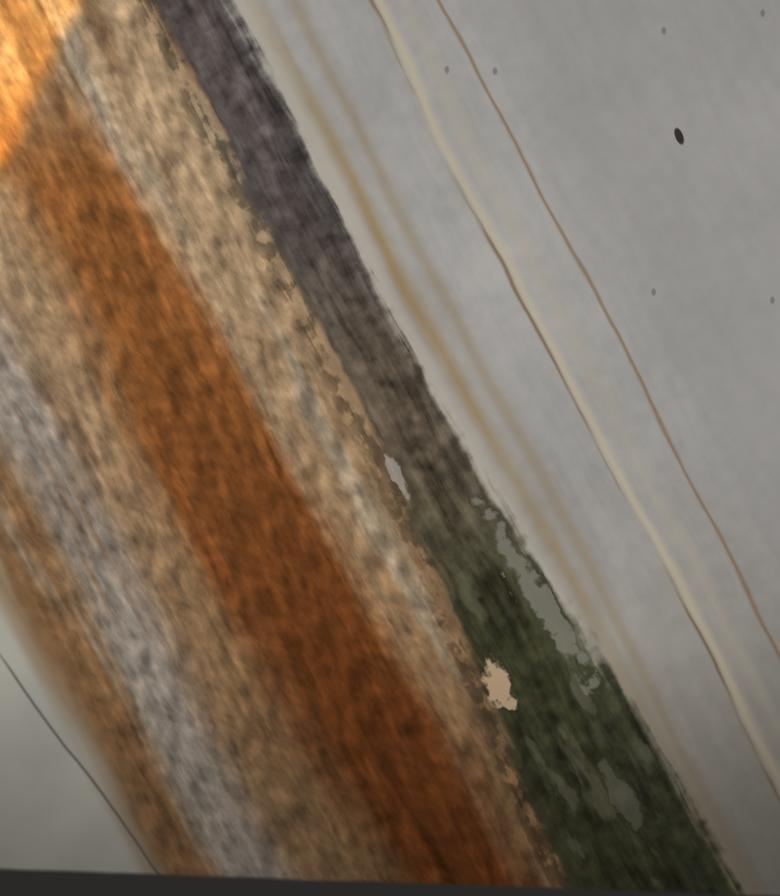
Reproduce this texture procedurally as a Shadertoy shader.

```glsl
// Weathered stone with slanted mineral stains: rust, tan, a dark mossy seam and pale grey.
// Bands are soft steps across a sheared coordinate, broken up by stretched noise;
// embossed noise gives the rough relief, and broad gradients give the light.

float hash(vec2 p) {
    return fract(sin(dot(p, vec2(127.1, 311.7))) * 43758.5453);
}

float noise(vec2 p) {
    vec2 i = floor(p), f = fract(p);
    f = f * f * (3.0 - 2.0 * f);
    return mix(mix(hash(i), hash(i + vec2(1, 0)), f.x),
               mix(hash(i + vec2(0, 1)), hash(i + vec2(1, 1)), f.x), f.y);
}

float fbm(vec2 p) {
    float sum = 0.0, amp = 0.5;
    for (int i = 0; i < 5; i++) {
        sum += amp * noise(p);
        p = mat2(1.6, 1.2, -1.2, 1.6) * p + 7.3;
        amp *= 0.5;
    }
    return sum;
}

// Noise drawn out along the stains
float streaks(vec2 q, float across, float along) {
    vec2 p = q * vec2(across, along);
    return 0.5 * noise(p) + 0.3 * noise(p * 2.1 + 3.7) + 0.2 * noise(p * 4.3 + 9.1);
}

float band(float s, float a, float b, float soft) {
    return smoothstep(a - soft, a + soft, s) - smoothstep(b - soft, b + soft, s);
}

float vein(float s, float center, float width) {
    float d = (s - center) / width;
    return exp(-d * d);
}

float patchMask(vec2 p, vec2 center, vec2 size, float slope, float rough) {
    vec2 d = p - center;
    d.x -= slope * d.y;
    return 1.0 - smoothstep(0.7, 1.1, length(d / size) + rough);
}

void mainImage(out vec4 fragColor, in vec2 fragCoord) {
    // Height units, y running down; s measures across the slanted stains
    vec2 p = vec2(fragCoord.x, iResolution.y - fragCoord.y) / iResolution.y;
    float y = p.y;
    float s0 = p.x - 0.52 * y;
    float cloud = fbm(p * 7.0);
    float grit = fbm(p * 75.0) - 0.48;
    float s = s0 + 0.022 * (fbm(vec2(s0 * 14.0, y * 6.0)) - 0.48);
    vec2 q = vec2(s, y);
    float fine = streaks(q, 95.0, 9.0) - 0.5;
    float broad = streaks(q, 34.0, 3.5) - 0.5;
    float ragged = s + 0.012 * grit + 0.02 * fine;

    // Tan field with blue-grey washes and a brown lower margin
    vec3 col = mix(vec3(0.64, 0.54, 0.42), vec3(0.48, 0.37, 0.26), smoothstep(0.1, 0.95, y));
    col = mix(col, vec3(0.53, 0.51, 0.49), 0.75 * band(s + 0.05 * broad, -0.26, -0.185, 0.025));
    col = mix(col, vec3(0.60, 0.57, 0.52), 0.6 * band(s + 0.04 * broad, 0.025, 0.06, 0.012) * (1.0 - smoothstep(0.12, 0.35, y)));
    col = mix(col, vec3(0.44, 0.32, 0.21), 0.7 * band(s + 0.05 * broad, -0.335, -0.265, 0.02));
    col = mix(col, vec3(0.58, 0.54, 0.47), 0.6 * smoothstep(0.05, 0.3, broad));
    col = mix(col, vec3(0.43, 0.31, 0.20), 0.5 * smoothstep(0.05, 0.3, -broad));

    // Rust stain, deepest near its right side
    float rust = smoothstep(-0.15, -0.06, s + 0.09 * broad - 0.03 * smoothstep(0.8, 1.0, y));
    rust *= 1.0 - smoothstep(-0.02, 0.025, ragged - 0.03 - 0.045 * y);
    rust *= smoothstep(0.04, 0.22, y);
    vec3 rustColor = mix(vec3(0.55, 0.34, 0.17), vec3(0.35, 0.18, 0.075), smoothstep(0.15, 0.9, y));
    col = mix(col, rustColor * (1.0 + 0.35 * broad), 0.92 * rust);

    // Embossed relief on the rough side
    vec2 r = vec2(s * 75.0, y * 42.0);
    float relief = fbm(r + vec2(0.35, 0.4)) - fbm(r);
    float rough = band(s, -0.32, 0.17, 0.02);
    col *= 1.0 + rough * (0.65 * relief + 0.22 * fine + 0.2 * grit);

    // Pale lower left corner with its crack
    vec3 chalk = vec3(0.60, 0.59, 0.55) * (0.88 + 0.25 * cloud);
    col = mix(col, chalk, 1.0 - smoothstep(-0.365, -0.315, s + 0.03 * broad));
    float crack = vein(p.x - 0.74 * (y - 0.735), 0.012 * (cloud - 0.5), 0.0022);
    col = mix(col, vec3(0.28, 0.27, 0.25), 0.6 * crack * smoothstep(0.7, 0.76, y));

    // Smooth grey stone on the right
    vec3 grey = mix(vec3(0.61, 0.60, 0.585), vec3(0.52, 0.50, 0.46), smoothstep(0.45, 1.0, y));
    grey *= 0.92 + 0.17 * cloud + 0.06 * fine + 0.08 * grit;
    grey = mix(grey, vec3(0.52, 0.51, 0.50), 0.45 * smoothstep(0.47, 0.6, s + 0.1 * broad));
    grey = mix(grey, vec3(0.67, 0.64, 0.58), 0.7 * band(s + 0.03 * broad, 0.24, 0.275, 0.012));
    grey = mix(grey, vec3(0.55, 0.44, 0.27), (0.5 + broad) * vein(s, 0.286 + 0.015 * y, 0.011));
    grey = mix(grey, vec3(0.53, 0.45, 0.33), 0.4 * vein(s, 0.325, 0.009));
    grey = mix(grey, vec3(0.71, 0.66, 0.57), 0.75 * vein(s, 0.417, 0.007));
    grey = mix(grey, vec3(0.43, 0.35, 0.26), 0.75 * vein(s, 0.409, 0.0025) * smoothstep(-0.2, 0.2, broad + fine));
    grey = mix(grey, vec3(0.66, 0.62, 0.55), 0.4 * vein(s, 0.445, 0.009));
    grey = mix(grey, vec3(0.47, 0.37, 0.27), 0.65 * vein(s, 0.49, 0.0024));
    col = mix(col, grey, smoothstep(0.22, 0.245, ragged));

    // Dark seam: charcoal above, moss below, wider toward the foot
    float leftEdge = 0.169 - 0.045 * smoothstep(0.5, 0.95, y);
    float rightEdge = 0.253 + 0.05 * smoothstep(0.4, 1.0, y);
    vec3 seam = mix(vec3(0.29, 0.265, 0.26), vec3(0.34, 0.30, 0.25), smoothstep(0.2, 0.45, y));
    seam = mix(seam, vec3(0.20, 0.205, 0.14), smoothstep(0.45, 0.72, y));
    seam *= 1.0 + 0.8 * fine + 0.7 * grit + 0.5 * relief;
    seam = mix(seam, vec3(0.40, 0.39, 0.31), 0.55 * smoothstep(0.58, 0.72, fbm(vec2(s * 40.0, y * 18.0))) * smoothstep(0.5, 0.7, y));
    col = mix(col, seam, 0.95 * band(ragged, leftEdge, rightEdge, 0.009));
    col *= 1.0 - 0.35 * vein(s, leftEdge - 0.012, 0.016) * smoothstep(0.0, 0.3, fine + grit + 0.1);

    // Flaked patches inside and beside the seam
    float chipped = 1.6 * grit + 0.8 * fine;
    col = mix(col, vec3(0.47, 0.46, 0.41), 0.85 * patchMask(p, vec2(0.605, 0.675), vec2(0.017, 0.10), 0.62, chipped));
    col = mix(col, vec3(0.40, 0.39, 0.33), 0.7 * patchMask(p, vec2(0.695, 0.89), vec2(0.014, 0.035), 0.5, chipped));
    col = mix(col, vec3(0.68, 0.58, 0.47), patchMask(p, vec2(0.556, 0.76), vec2(0.016, 0.026), 0.3, chipped));
    col = mix(col, vec3(0.60, 0.57, 0.53), 0.8 * patchMask(p, vec2(0.44, 0.528), vec2(0.010, 0.024), 0.5, chipped));

    // Small pits in the grey stone
    vec2 cell = floor(p * 17.0);
    vec2 pit = fract(p * 17.0) - 0.25 - 0.5 * vec2(hash(cell), hash(cell + 5.0));
    float pits = step(0.88, hash(cell + 11.0)) * (1.0 - smoothstep(0.03, 0.08, length(pit * vec2(1.3, 0.8))));
    col = mix(col, vec3(0.36, 0.35, 0.34), 0.55 * pits * smoothstep(0.3, 0.34, s));
    col = mix(col, vec3(0.20, 0.19, 0.18), patchMask(p, vec2(0.758, 0.152), vec2(0.005, 0.010), 0.3, 0.0));

    // Warm light at upper left, shade toward the foot, then the floor
    float sun = 1.0 - smoothstep(-0.012, 0.018, p.x + 0.45 * y - 0.085);
    col = mix(col, col * vec3(1.42, 1.22, 0.93) + vec3(0.06, 0.03, 0.0), sun);
    col *= 1.0 - 0.27 * smoothstep(0.68, 1.0, y);
    col *= 1.0 - 0.15 * smoothstep(0.6, 0.9, p.x) * smoothstep(0.5, 0.9, y);
    float floorLine = 0.97 + 0.034 * p.x + 0.006 * (cloud - 0.5);
    col = mix(col, vec3(0.17, 0.16, 0.155), smoothstep(-0.003, 0.004, y - floorLine));
    fragColor = vec4(clamp(col, 0.0, 1.0), 1.0);
}
```
